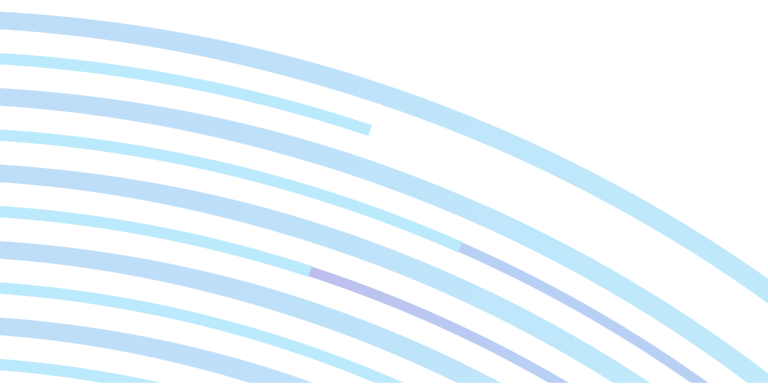
Give the GLSL for this background, as a WebGL 2 fragment shader.

```glsl
#version 300 es
precision highp float;
// Concentric pale-blue arcs, alternating thick and thin, sweeping over a white page.

uniform vec2 u_resolution;
out vec4 fragColor;

// Geometry, in units of canvas height
const vec2 CENTER = vec2(-0.2234, -2.8792);
const float OUTER_RADIUS = 3.8323;
const float RING_SPACING = 0.1987;
const float THICK_HALF_LEFT = 0.0230;
const float THICK_HALF_RIGHT = 0.0262;
const float THIN_HALF = 0.0148;
const float TAIL_HALF = 0.0132;
const float BOTTOM_MARGIN = 0.003;

// Angles from vertical where the first three thin arcs end or change colour
const float FIRST_END = 0.3237;
const float SECOND_CHANGE = 0.4140;
const float THIRD_CHANGE = 0.3142;
const float TAIL_FADE = 0.19;

const vec3 PAGE = vec3(1.0);
const vec3 THICK_LEFT = vec3(0.745, 0.868, 0.975);
const vec3 THICK_RIGHT = vec3(0.748, 0.910, 0.985);
const vec3 THIN_CYAN = vec3(0.733, 0.916, 0.992);
const vec3 TAIL_BLUE = vec3(0.725, 0.815, 0.960);
const vec3 TAIL_VIOLET = vec3(0.745, 0.745, 0.930);

// Antialiased coverage of a signed distance
float coverage(float dist, float pixel) {
    return clamp(0.5 - dist / (1.2 * pixel), 0.0, 1.0);
}

// Distance to the band around the nearest ring of a repeated set
float ringDistance(float depth, float index, float halfWidth) {
    return abs(depth - index * RING_SPACING) - halfWidth;
}

void main() {
    float pixel = 1.0 / u_resolution.y;
    vec2 p = gl_FragCoord.xy * pixel;
    float across = gl_FragCoord.x / u_resolution.x;

    // Polar coordinates: depth inside the outer arc, angle from vertical
    vec2 q = p - CENTER;
    float radius = length(q);
    float depth = OUTER_RADIUS - radius;
    float angle = atan(q.x, q.y);
    float rings = depth / RING_SPACING;

    // Thick arcs, shifting from blue to cyan
    float thickIndex = max(floor(rings + 0.5), 0.0);
    float thickHalf = mix(THICK_HALF_LEFT, THICK_HALF_RIGHT, smoothstep(0.0, 0.4, across));
    vec3 thickColor = mix(THICK_LEFT, THICK_RIGHT, smoothstep(0.1, 0.85, across));
    float thick = coverage(ringDistance(depth, thickIndex, thickHalf), pixel);

    // Thin arcs lie halfway between the thick ones
    float thinIndex = max(floor(rings), 0.0);
    float thinHalf = THIN_HALF;
    vec3 thinColor = THIN_CYAN;
    float visible = 1.0;

    if (thinIndex < 0.5) {
        // The first arc stops at a radial cut
        visible = coverage((angle - FIRST_END) * radius, pixel);
    } else if (thinIndex < 2.5) {
        // The next two continue as blue or violet tails
        bool second = thinIndex < 1.5;
        float beyond = angle - (second ? SECOND_CHANGE : THIRD_CHANGE);
        float tail = coverage(-beyond * radius, pixel);
        float fade = clamp(beyond / TAIL_FADE, 0.0, 1.0);
        vec3 tailColor = second ? TAIL_BLUE : mix(TAIL_VIOLET, TAIL_BLUE, fade);
        thinColor = mix(thinColor, tailColor, tail);
        thinHalf = mix(thinHalf, TAIL_HALF, tail);
    }
    float thin = visible * coverage(ringDistance(depth, thinIndex + 0.5, thinHalf), pixel);

    // Compose, leaving a hairline of page along the bottom
    vec3 color = mix(PAGE, thickColor, thick);
    color = mix(color, thinColor, thin);
    color = mix(color, PAGE, coverage(p.y - BOTTOM_MARGIN, pixel));
    fragColor = vec4(color, 1.0);
}
```
